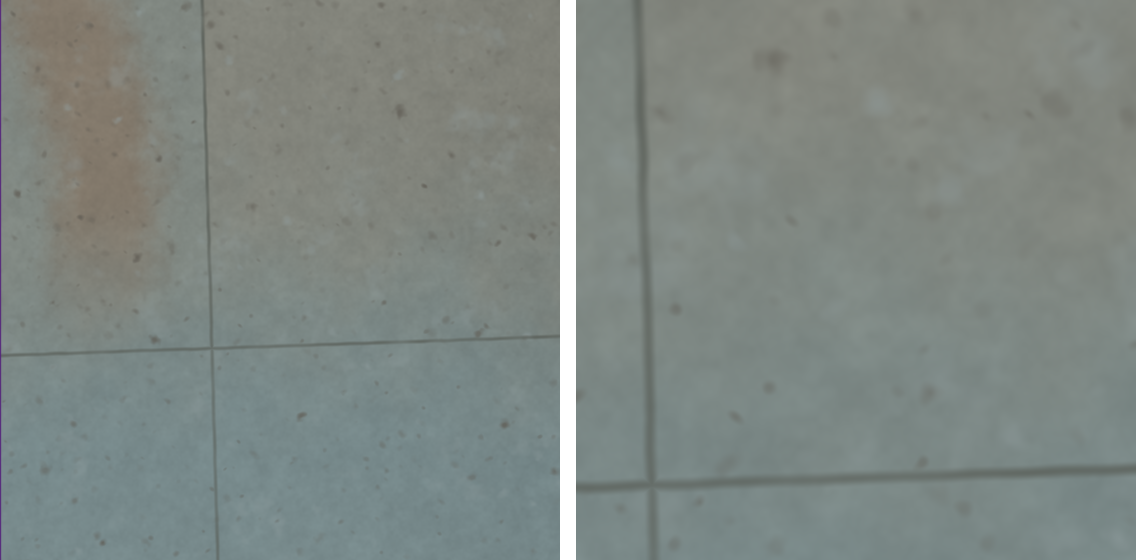
Left, the full canvas; right, a detail of the centre.
Reproduce this texture procedurally as a Shadertoy shader.

```glsl
// Four worn stone slabs meeting at two thin, slightly tilted joints.
// Blended tints and a rust stain give the broad colour; layered value noise
// mottles it, and scattered cells add soft dark pits and pale flecks.

#define JOINT_X 0.389        // upright joint at the bottom edge
#define JOINT_X_SLOPE -0.028
#define JOINT_Y 0.365        // level joint at the left edge
#define JOINT_Y_SLOPE 0.034
#define JOINT_HALF 0.0028
#define JOINT_SOFT 0.0028
#define MOTTLE 0.085
#define GRAIN 0.045
#define PIT_CELLS 17.0
#define FLECK_CELLS 13.0
#define EDGE_WIDTH 0.0018

const vec3 BLUE_STONE = vec3(0.468, 0.540, 0.547);
const vec3 GREY_STONE = vec3(0.500, 0.532, 0.510);
const vec3 WARM_STONE = vec3(0.514, 0.514, 0.477);
const vec3 RUST       = vec3(0.514, 0.476, 0.422);
const vec3 JOINT      = vec3(0.350, 0.370, 0.345);
const vec3 PIT        = vec3(0.370, 0.355, 0.325);
const vec3 FLECK      = vec3(0.570, 0.620, 0.625);
const vec3 EDGE       = vec3(0.320, 0.120, 0.480);

float hash(vec2 p) {
    vec3 q = fract(p.xyx * vec3(0.1031, 0.1030, 0.0973));
    q += dot(q, q.yzx + 33.33);
    return fract((q.x + q.y) * q.z);
}

float valueNoise(vec2 p) {
    vec2 i = floor(p), f = fract(p);
    f = f * f * (3.0 - 2.0 * f);
    vec2 e = vec2(1.0, 0.0);
    return mix(mix(hash(i), hash(i + e), f.x),
               mix(hash(i + e.yx), hash(i + e.xx), f.x), f.y);
}

// Layered noise, centred on zero.
float layers(vec2 p) {
    float sum = 0.0, amp = 0.5;
    for (int k = 0; k < 4; k++) {
        sum += amp * (valueNoise(p) - 0.5);
        p = mat2(1.6, 1.2, -1.2, 1.6) * p + 7.3;
        amp *= 0.65;
    }
    return sum;
}

// Coverage of ragged spots, at most one in each jittered cell.
float spots(vec2 uv, float cells, float share, float radius, float seed) {
    vec2 p = uv * cells, home = floor(p);
    float cover = 0.0;
    for (int y = -1; y <= 1; y++)
    for (int x = -1; x <= 1; x++) {
        vec2 id = home + vec2(x, y) + seed;
        vec2 centre = id - seed + 0.1 + 0.8 * vec2(hash(id + 3.1), hash(id + 8.7));
        vec2 d = (p - centre) / cells;
        d.x += 1.2 * (hash(id + 2.9) - 0.5) * d.y;
        float size = radius * mix(0.45, 1.0, pow(hash(id + 5.3), 2.0));
        float ragged = length(d) + 0.7 * size * (valueNoise(uv * 150.0) - 0.5);
        float strength = mix(0.25, 1.0, pow(hash(id + 6.1), 2.0));
        float present = step(hash(id), share) * strength;
        cover = max(cover, present * (1.0 - smoothstep(0.0, size * 1.4, ragged)));
    }
    return cover;
}

float jointLine(float d, float pixel) {
    float soft = max(JOINT_SOFT, pixel);
    return 1.0 - smoothstep(JOINT_HALF - soft, JOINT_HALF + soft, abs(d));
}

void mainImage(out vec4 fragColor, in vec2 fragCoord) {
    vec2 uv = fragCoord / iResolution.xy;
    float pixel = 1.0 / min(iResolution.x, iResolution.y);
    float broad = layers(uv * 5.0 + 2.0);
    float fine = layers(uv * 30.0 + 11.0);

    // Signed offsets from the joints tell the slabs apart.
    float wobble = 0.0012 * (valueNoise(uv * 40.0) - 0.5);
    float dx = uv.x - JOINT_X - JOINT_X_SLOPE * uv.y + wobble;
    float dy = uv.y - JOINT_Y - JOINT_Y_SLOPE * uv.x + wobble;
    float upper = smoothstep(-pixel, pixel, dy);
    float right = smoothstep(-pixel, pixel, dx);

    // Cool foot, grey middle, warm top on the right.
    vec3 col = mix(BLUE_STONE, GREY_STONE, smoothstep(0.15, 0.60, uv.y + 0.2 * broad));
    float warmth = smoothstep(0.40, 0.85, uv.y + 0.2 * (uv.x - 0.5) + 0.3 * broad);
    col = mix(col, WARM_STONE, warmth * upper * mix(0.15, 0.85, right));

    // Tall rust stain on the upper left slab, leaning left at the top.
    float stainAxis = 0.185 - 0.30 * max(uv.y - 0.75, 0.0);
    float across = abs(uv.x - stainAxis) + 0.06 * broad + 0.05 * fine;
    float stain = 1.0 - smoothstep(0.03, 0.15, across);
    stain *= smoothstep(0.34, 0.66, uv.y + 0.10 * broad);
    col = mix(col, RUST, stain * upper * (1.0 - right));

    // Mottling, fine grain and a slight darkening toward the right.
    float grain = 0.7 * valueNoise(uv * 120.0) + 0.3 * valueNoise(uv * 240.0) - 0.5;
    col *= 1.0 + MOTTLE * (0.35 * broad + fine) + GRAIN * grain;
    col *= 1.0 - 0.025 * smoothstep(0.6, 1.0, uv.x);

    // Pale flecks and cloudy patches, then dark pits, denser above.
    col = mix(col, FLECK, 0.30 * smoothstep(0.12, 0.42, layers(uv * 14.0 + 31.0)));
    col = mix(col, FLECK, 0.60 * spots(uv, FLECK_CELLS, 0.35, 0.012, 40.0));
    col = mix(col, PIT, 0.75 * spots(uv, PIT_CELLS, mix(0.15, 0.40, upper), 0.011, 90.0));
    col = mix(col, PIT, 0.40 * spots(uv, PIT_CELLS * 2.0, 0.30, 0.008, 17.0));

    // Joints worn unevenly along their length, fainter on the lower upright.
    float wear = 0.7 + 0.5 * valueNoise(uv * 28.0 + 5.0);
    float upright = jointLine(dx, pixel) * mix(0.55, 0.72, upper);
    float level = jointLine(dy, pixel) * 0.68;
    col = mix(col, JOINT, clamp(max(upright, level) * wear, 0.0, 1.0));

    // Violet sliver along the left border.
    float edgeSoft = max(pixel, 0.001);
    col = mix(EDGE, col, smoothstep(EDGE_WIDTH - edgeSoft, EDGE_WIDTH + edgeSoft, uv.x));
    fragColor = vec4(col, 1.0);
}
```
